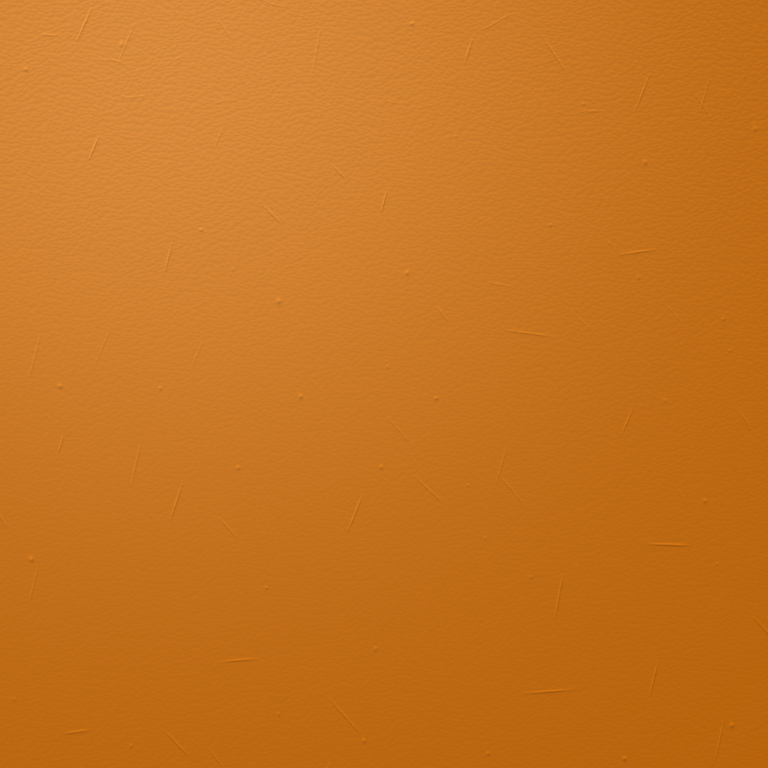
Write a three.js fragment shader that draws this texture.

```glsl
// Warm tan leather with fine pebbled grain, thin scratches and tiny bumps under soft light from the upper left.
varying vec2 vUv;

const vec3 SHADE_COLOR = vec3(0.718, 0.385, 0.045);
const vec3 LIGHT_COLOR = vec3(0.850, 0.542, 0.235);
const vec2 GLOW_CENTER = vec2(0.20, 0.95);
const float GLOW_FALLOFF = 2.2;
const vec2 LIGHT_DIR = vec2(-0.25, 0.97);
const float LIGHT_STEP = 0.002;
const vec2 GRAIN_CELLS = vec2(130.0, 215.0);
const float GRAIN_DEPTH = 0.06;
const float SCRATCH_CELLS = 8.0;
const float SCRATCH_CHANCE = 0.72;
const float SCRATCH_WIDTH = 0.0014;
const float SCRATCH_DEPTH = 0.17;
const float CREASE_CELLS = 9.0;
const float CREASE_DEPTH = 0.13;
const float BUMP_CELLS = 9.0;
const float BUMP_CHANCE = 0.55;
const float BUMP_RADIUS = 0.0028;
const float BUMP_DEPTH = 0.24;

vec2 hash2(vec2 p) {
  vec3 q = fract(vec3(p.xyx) * vec3(0.1031, 0.1030, 0.0973));
  q += dot(q, q.yzx + 33.33);
  return fract((q.xx + q.yz) * q.zy);
}

// Cellular noise: distance to the nearest scattered point.
float cellular(vec2 p) {
  vec2 cell = floor(p);
  float nearest = 4.0;
  for (int y = -1; y <= 1; y++) {
    for (int x = -1; x <= 1; x++) {
      vec2 id = cell + vec2(float(x), float(y));
      vec2 offset = id + hash2(id + 17.0) - p;
      nearest = min(nearest, dot(offset, offset));
    }
  }
  return sqrt(nearest);
}

float grain(vec2 p) {
  vec2 warp = 0.003 * sin(p.yx * vec2(47.0, 39.0) + 2.0 * sin(p * 23.0));
  return 1.0 - cellular((p + warp) * GRAIN_CELLS);
}

// Scattered hairline ridges; flatness 0 gives steep diagonals, 1 near-level creases.
float scratches(vec2 p, float cells, float chance, float flatness) {
  vec2 cell = floor(p * cells);
  float height = 0.0;
  for (int y = -1; y <= 1; y++) {
    for (int x = -1; x <= 1; x++) {
      vec2 id = cell + vec2(float(x), float(y));
      vec2 place = hash2(id + 51.0 + 40.0 * flatness);
      vec2 kind = hash2(id + 93.0 + 40.0 * flatness);
      vec2 look = hash2(id + 137.0 + 40.0 * flatness);
      float steep = kind.x < 0.48 ? 1.25 : (kind.x < 0.88 ? -0.9 : 0.0);
      float angle = mix(steep, kind.x - 0.5, flatness) + 0.3 * (kind.y - 0.5);
      vec2 along = vec2(cos(angle), sin(angle));
      vec2 rel = p - (id + place) / cells;
      float reach = mix(0.010, 0.031, look.x);
      float t = dot(rel, along);
      float d = length(rel - along * clamp(t, -reach, reach));
      float taper = 1.0 - 0.6 * smoothstep(0.3, 1.0, abs(t) / reach);
      float ridge = exp(-d * d / (SCRATCH_WIDTH * SCRATCH_WIDTH));
      height += step(look.y, chance) * ridge * taper * mix(0.35, 1.0, place.x);
    }
  }
  return height;
}

// Sparse round pimples, kept inside their cells.
float bumps(vec2 p) {
  vec2 id = floor(p * BUMP_CELLS);
  vec2 look = hash2(id + 211.0);
  vec2 rel = p - (id + 0.1 + 0.8 * hash2(id + 173.0)) / BUMP_CELLS;
  float radius = BUMP_RADIUS * mix(0.6, 1.1, look.x);
  return step(look.y, BUMP_CHANCE) * mix(0.4, 1.0, look.x) * exp(-dot(rel, rel) / (radius * radius));
}

float relief(vec2 p, float grainStrength) {
  vec2 bent = p + 0.005 * sin(p.yx * vec2(60.0, 75.0) + 1.5 * sin(p * 31.0));
  float topZone = smoothstep(0.78, 0.95, p.y) * smoothstep(0.85, 0.55, p.x);
  return GRAIN_DEPTH * grainStrength * grain(p)
    + SCRATCH_DEPTH * scratches(p, SCRATCH_CELLS, SCRATCH_CHANCE, 0.0)
    + CREASE_DEPTH * topZone * scratches(bent, CREASE_CELLS, 0.85, 1.0)
    + BUMP_DEPTH * bumps(p);
}

void main() {
  // Broad soft glow
  vec2 fromGlow = vUv - GLOW_CENTER;
  float glow = exp(-GLOW_FALLOFF * dot(fromGlow, fromGlow));
  vec3 color = mix(SHADE_COLOR, LIGHT_COLOR, glow);

  // Slope toward the light embosses the surface
  float grainStrength = mix(0.65, 1.35, smoothstep(0.2, 1.0, vUv.y));
  float slope = relief(vUv, grainStrength) - relief(vUv + LIGHT_DIR * LIGHT_STEP, grainStrength);
  color *= 1.0 + slope;

  gl_FragColor = vec4(color, 1.0);
}
```
